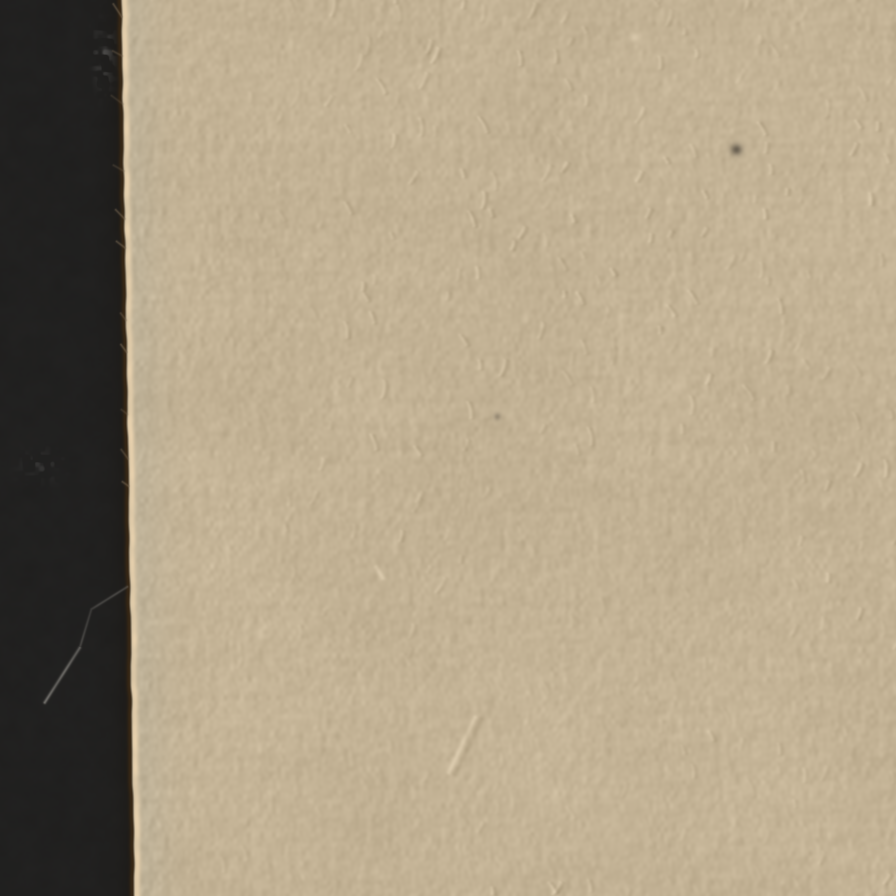
This texture is drawn by a Shadertoy shader. Its source:

```glsl
// A sheet of warm fibrous paper lying on a near-black ground at the left.
// The sheet is embossed value noise plus scattered short fibres; its cut edge
// carries a bright rim, fine stray hairs and one long bent thread.
#define EDGE_BOTTOM 0.1500
#define EDGE_LEAN 0.0145
#define PAPER vec3(0.765, 0.700, 0.585)
#define GROUND vec3(0.128, 0.126, 0.123)
#define RIM vec3(0.91, 0.82, 0.68)
#define BURN vec3(0.21, 0.15, 0.08)
#define GRAIN 0.060
#define MOTTLE 0.035
#define FIBRE_CELLS 34.0
#define FIBRE_GAIN 0.045
#define EDGE_HAIRS 11

float hash(vec2 p) {
    return fract(sin(dot(p, vec2(127.1, 311.7))) * 43758.5453);
}

float noise(vec2 p) {
    vec2 i = floor(p), f = fract(p);
    f = f * f * (3.0 - 2.0 * f);
    return mix(mix(hash(i), hash(i + vec2(1, 0)), f.x),
               mix(hash(i + vec2(0, 1)), hash(i + vec2(1, 1)), f.x), f.y);
}

float fbm(vec2 p) {
    float sum = 0.0, amp = 0.5;
    for (int i = 0; i < 4; i++) {
        sum += amp * noise(p);
        p = p * 2.03 + 17.3;
        amp *= 0.5;
    }
    return sum;
}

// Gaussian falloff, 1 at the centre
float bell(float d, float width) {
    d /= width;
    return exp(-d * d);
}

float segment(vec2 p, vec2 a, vec2 b) {
    vec2 d = b - a;
    return length(p - a - d * clamp(dot(p - a, d) / dot(d, d), 0.0, 1.0));
}

// Height of the pulp: upright, slightly bent grain
float pulp(vec2 p) {
    p.x += 0.008 * (noise(p * 18.0) - 0.5);
    return 0.6 * noise(p * vec2(120.0, 62.0)) + 0.4 * noise(p * vec2(205.0, 150.0) + 9.0);
}

// Short raised fibres, lit from the left and shaded on the right
float fibres(vec2 p) {
    vec2 g = p * FIBRE_CELLS, id = floor(g);
    float sum = 0.0;
    for (int y = -1; y <= 1; y++)
    for (int x = -1; x <= 1; x++) {
        vec2 c = id + vec2(x, y);
        vec2 q = g - c - vec2(hash(c), hash(c + 31.0));
        float tilt = (hash(c + 57.0) - 0.5) * 1.2;
        vec2 h = vec2(sin(tilt), cos(tilt)) * mix(0.08, 0.30, hash(c + 83.0));
        q.x += 0.5 * q.y * q.y;
        float gain = smoothstep(0.4, 1.0, hash(c + 11.0));
        sum += gain * (bell(segment(q, -h, h), 0.08)
                     - bell(segment(q - vec2(0.13, -0.03), -h, h), 0.09));
    }
    return sum;
}

vec3 paperColour(vec2 p, float inset) {
    float relief = pulp(p) - pulp(p + vec2(0.004, -0.002));
    float mottle = fbm(p * vec2(7.0, 9.0)) - 0.47;
    float streak = noise(p * vec2(24.0, 130.0) + 40.0) - 0.5;
    float patchy = 0.3 + 0.8 * smoothstep(0.3, 0.7, noise(p * 5.0 + 3.0));
    float light = GRAIN * relief + MOTTLE * mottle + 0.018 * streak
                + FIBRE_GAIN * patchy * fibres(p)
                + 0.024 * (noise(p * 190.0) - 0.5);
    vec3 col = PAPER + light;

    // Cooler band beside the cut edge
    col += vec3(-0.022, -0.006, 0.008) * bell(inset, 0.037);

    // Long raised crease with its shadow, and two small bright nicks
    vec2 a = vec2(0.501, 0.138), b = vec2(0.530, 0.199);
    col += 0.070 * bell(segment(p, a, b), 0.003);
    col -= 0.050 * bell(segment(p - vec2(0.007, -0.002), a, b), 0.0035);
    col += 0.070 * bell(segment(p, vec2(0.420, 0.367), vec2(0.427, 0.355)), 0.003);
    col += 0.080 * bell(length(p - vec2(0.709, 0.958)), 0.005);

    // Dark specks
    float speck = bell(length(p - vec2(0.822, 0.833)), 0.0063);
    float faint = bell(length(p - vec2(0.555, 0.535)), 0.0042);
    return mix(col, vec3(0.30, 0.27, 0.23), 0.75 * speck + 0.35 * faint);
}

vec3 groundColour(vec2 p, float inset) {
    vec3 col = GROUND + 0.016 * (fbm(p * 60.0) - 0.47);
    col = mix(col, vec3(0.10, 0.085, 0.065), 0.7 * exp(min(inset, 0.0) / 0.012));

    // Faint dust near the top and the middle
    float dust = smoothstep(0.5, 0.9, noise(p * 170.0));
    float zone = bell(length((p - vec2(0.116, 0.94)) / vec2(0.010, 0.03)), 1.0)
         + 0.5 * bell(length((p - vec2(0.045, 0.48)) / vec2(0.02, 0.015)), 1.0);
    return col + 0.16 * dust * zone;
}

void mainImage(out vec4 fragColor, in vec2 fragCoord) {
    vec2 p = fragCoord / iResolution.xy;
    float edge = EDGE_BOTTOM - EDGE_LEAN * p.y + 0.0014 * (noise(vec2(p.y * 55.0, 2.0)) - 0.5);
    float inset = p.x - edge;

    // Sheet over ground, with a scorched line and a bright rim at the cut
    vec3 sheet = paperColour(p, inset);
    float rim = bell(inset - 0.0035, 0.0040);
    sheet = mix(sheet, RIM, rim * (0.65 + 0.35 * noise(vec2(p.y * 70.0, 8.0))));
    vec3 ground = mix(groundColour(p, inset), BURN, bell(inset + 0.002, 0.003));
    float aa = max(1.0 / iResolution.y, 0.0018);
    vec3 col = mix(ground, sheet, smoothstep(-aa, aa, inset));

    // Stray hairs leaning out of the edge
    for (int i = 0; i < EDGE_HAIRS; i++) {
        float k = float(i);
        float y = 0.43 + 0.053 * (k + 0.6 * hash(vec2(k, 5.0)));
        vec2 root = vec2(EDGE_BOTTOM - EDGE_LEAN * y, y);
        vec2 tip = root + vec2(-0.004 - 0.009 * hash(vec2(k, 7.0)), 0.004 + 0.012 * hash(vec2(k, 9.0)));
        float fade = 0.2 + 0.3 * hash(vec2(k, 13.0));
        col = mix(col, vec3(0.50, 0.43, 0.34), fade * bell(segment(p, root, tip), 0.0014));
    }

    // Bent thread, brightest along its lower half
    vec2 knee = vec2(0.102, 0.320), bend = vec2(0.089, 0.277);
    float upper = min(segment(p, vec2(0.142, 0.345), knee), segment(p, knee, bend));
    float lower = segment(p, bend, vec2(0.050, 0.216));
    float thread = max(0.35 * bell(upper, 0.0015), 0.65 * bell(lower, 0.0018));
    thread *= 0.6 + 0.6 * noise(p * 60.0);
    col = mix(col, vec3(0.52, 0.51, 0.49), thread * (1.0 - smoothstep(-0.002, 0.002, inset)));

    fragColor = vec4(clamp(col, 0.0, 1.0), 1.0);
}
```
